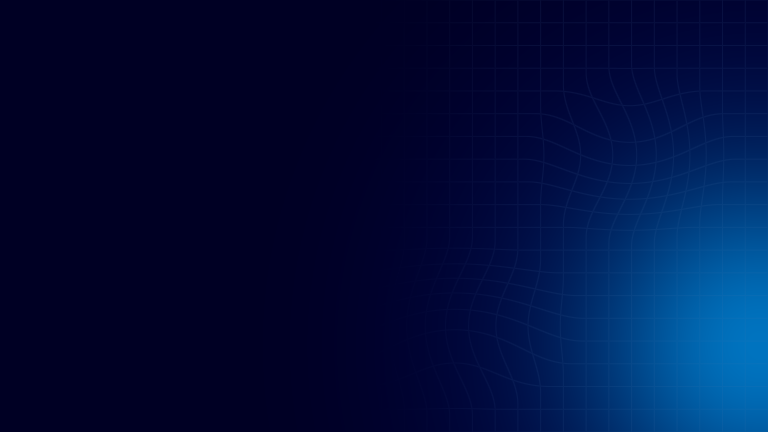
Reproduce this background procedurally as a Shadertoy shader.

```glsl
// A navy backdrop with a soft blue glow at the lower right, under a faint grid.
// The glow is a Gaussian; the grid is bent by two smooth bumps and fades out to
// the left. Lengths are in canvas heights, measured from the lower right corner.

#define GRID_ROWS 19.0
#define LINE_WIDTH 0.0023
#define LINE_OPACITY 0.11
#define GLOW_CENTER vec2(-0.018, 0.20)
#define GLOW_RADIUS 0.41
#define GLOW_COLOR vec3(0.0, 0.45, 0.54)
#define NIGHT_COLOR vec3(0.0, 0.0, 0.142)
#define HALO_COLOR vec3(0.0, 0.002, 0.21)
#define LINE_COLOR vec3(0.30, 0.47, 0.68)
#define GRID_FADE vec2(-0.93, -0.50)

// Offset that pushes points inside an ellipse, easing to zero at its rim.
vec2 bump(vec2 p, vec2 center, vec2 radius, vec2 push) {
    vec2 d = (p - center) / radius;
    float falloff = max(1.0 - dot(d, d), 0.0);
    return push * falloff * falloff;
}

// Maps a canvas point back to the undistorted grid.
vec2 unwarp(vec2 p) {
    return p - bump(p, vec2(-0.320, 0.641), vec2(0.245, 0.210), vec2(0.065, -0.069))
             - bump(p, vec2(-0.725, 0.245), vec2(0.300, 0.207), vec2(-0.063, 0.079));
}

// Antialiased coverage of the grid lines.
float gridLines(vec2 p) {
    vec2 cell = unwarp(p) * GRID_ROWS;
    vec2 pixelDist = abs(fract(cell - 0.5) - 0.5) / fwidth(cell);
    float width = LINE_WIDTH * iResolution.y;
    vec2 coverage = clamp(0.5 + 0.5 * width - pixelDist, 0.0, min(width, 1.0));
    return max(coverage.x, coverage.y);
}

void mainImage(out vec4 fragColor, in vec2 fragCoord) {
    vec2 p = (fragCoord - vec2(iResolution.x, 0.0)) / iResolution.y;

    // Backdrop: dark night, wide halo, bright glow.
    float dist = length(p - GLOW_CENTER);
    float halo = 1.0 - smoothstep(0.5, 1.2, dist);
    float glow = exp(-dist * dist / (GLOW_RADIUS * GLOW_RADIUS));
    vec3 color = mix(NIGHT_COLOR, HALO_COLOR, halo) + GLOW_COLOR * glow;

    // Grid, fading in towards the right.
    float fade = smoothstep(GRID_FADE.x, GRID_FADE.y, p.x);
    color = mix(color, LINE_COLOR, LINE_OPACITY * fade * gridLines(p));

    fragColor = vec4(color, 1.0);
}
```
